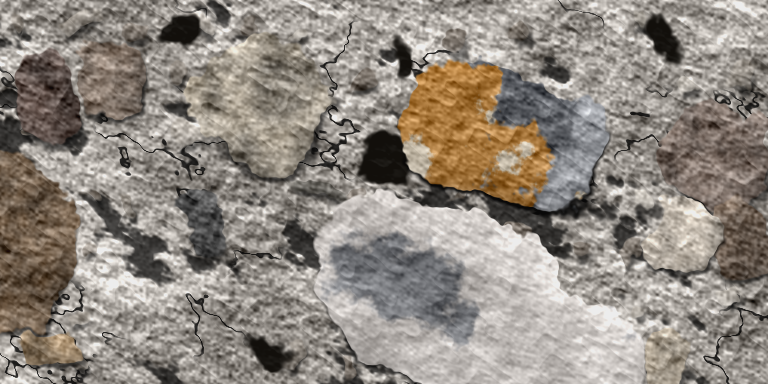
This texture is drawn by a Shadertoy shader. Its source:

```glsl
// Draws a sunlit rubble wall: crumbly grey mortar with embedded stones and dark cavities.

const vec2 SUN = vec2(-0.33, 0.94);       // direction towards the light
const float RELIEF = 4.3;                 // strength of the surface shading
const float GRAIN = 0.30;                 // strength of the sand grains
const float SHADOW_REACH = 0.022;
const float MORTAR_TONE = 0.65;
const float PEBBLE_GRID = 7.0;
const float PEBBLE_SHARE = 0.4;
const vec3 WARMTH = vec3(0.02, 0.0, -0.024);
const vec3 CAVITY = vec3(0.07, 0.06, 0.045);
const vec3 SLATE = vec3(0.34, 0.35, 0.37);
const vec3 BLUE_GREY = vec3(0.60, 0.61, 0.63);
const vec3 OCHRE = vec3(0.66, 0.47, 0.24);
const vec3 CREAM = vec3(0.78, 0.74, 0.67);
const vec3 CHALK = vec3(0.79, 0.77, 0.755);

// Stones: centre and radii, then colour and tilt
const int STONES = 11;
const vec4 STONE_BOX[STONES] = vec4[](
    vec4(0.13, 0.75, 0.09, 0.12), vec4(0.06, 0.36, 0.11, 0.20),
    vec4(0.14, 0.10, 0.085, 0.06), vec4(0.68, 0.74, 0.17, 0.17),
    vec4(0.31, 0.80, 0.08, 0.10), vec4(1.87, 0.60, 0.15, 0.13),
    vec4(1.93, 0.38, 0.08, 0.12), vec4(0.53, 0.44, 0.045, 0.085),
    vec4(0.83, 0.50, 0.10, 0.025), vec4(1.76, 0.40, 0.10, 0.09),
    vec4(1.76, 0.06, 0.07, 0.08));
const vec4 STONE_TINT[STONES] = vec4[](
    vec4(0.34, 0.29, 0.27, 0.2), vec4(0.42, 0.35, 0.28, 0.1),
    vec4(0.56, 0.48, 0.38, 0.1), vec4(0.58, 0.55, 0.50, -0.5),
    vec4(0.47, 0.42, 0.38, 0.1), vec4(0.47, 0.42, 0.39, -0.3),
    vec4(0.45, 0.39, 0.34, 0.2), vec4(0.29, 0.29, 0.29, 0.5),
    vec4(0.34, 0.33, 0.31, -0.25), vec4(0.64, 0.61, 0.57, -0.3),
    vec4(0.66, 0.62, 0.56, 0.3));

// Cavities: centre and radii
const int CAVITIES = 5;
const vec4 CAVITY_BOX[CAVITIES] = vec4[](
    vec4(1.03, 0.565, 0.08, 0.055), vec4(0.46, 0.93, 0.04, 0.05),
    vec4(1.72, 0.89, 0.07, 0.03), vec4(1.06, 0.83, 0.025, 0.05),
    vec4(0.70, 0.09, 0.06, 0.025));

float hash(vec2 p) {
    vec3 q = fract(vec3(p.xyx) * 0.1031);
    q += dot(q, q.yzx + 33.33);
    return fract((q.x + q.y) * q.z);
}

float noise(vec2 p) {
    vec2 i = floor(p), f = fract(p);
    f = f * f * (3.0 - 2.0 * f);
    return mix(mix(hash(i), hash(i + vec2(1, 0)), f.x),
               mix(hash(i + vec2(0, 1)), hash(i + vec2(1, 1)), f.x), f.y);
}

float fbm(vec2 p) {
    float sum = 0.0, total = 0.0, amp = 0.5;
    for (int i = 0; i < 5; i++) {
        sum += amp * noise(p);
        total += amp;
        amp *= 0.6;
        p = mat2(1.6, 1.2, -1.2, 1.6) * p + 17.3;
    }
    return sum / total;
}

mat2 turn(float a) {
    return mat2(cos(a), -sin(a), sin(a), cos(a));
}

// Crumbly surface, drawn out along the falling diagonal
float height(vec2 p) {
    vec2 q = turn(-0.6) * p * vec2(0.75, 1.15) + 20.0;
    return fbm(q * 7.0) + 0.1 * (1.0 - abs(2.0 * noise(q * 30.0) - 1.0));
}

// Depth inside a blocky oval, positive within
float blockDepth(vec2 p, vec4 box, float tilt) {
    vec2 q = abs(turn(tilt) * (p - box.xy) / box.zw);
    return (1.0 - pow(q.x * q.x * q.x + q.y * q.y * q.y + 1e-6, 1.0 / 3.0)) * min(box.z, box.w);
}

// Lays a stone over the wall with a cast shadow and a lit rim
void setStone(inout vec3 wall, vec2 p, vec4 box, float tilt, vec3 face, float shade) {
    float depth = blockDepth(p, box, tilt);
    float sunward = blockDepth(p + SUN * SHADOW_REACH, box, tilt);
    wall *= 1.0 - shade * smoothstep(-0.005, 0.012, sunward);
    face *= 1.0 + 9.0 * (depth - sunward) * exp(-25.0 * max(depth, 0.0));
    wall = mix(wall, face, smoothstep(-0.003, 0.003, depth));
}

void mainImage(out vec4 fragColor, in vec2 fragCoord) {
    vec2 p = fragCoord / iResolution.y;
    vec2 warped = p + 0.17 * (vec2(fbm(p * 5.0 + 3.0), fbm(p * 5.0 + 41.0)) - 0.5);
    float surface = height(p);
    float light = RELIEF * (surface - height(p + SUN * 0.006));
    float grain = GRAIN * (noise(p * 125.0) - 0.5);
    float patches = fbm(p * 9.0 + 60.0);

    // Mortar with soot, pits and cracks
    float soot = exp(-14.0 * dot(p - vec2(0.66, 0.22), p - vec2(0.66, 0.22)));
    float tone = MORTAR_TONE + 0.5 * (fbm(p * 3.0 + 7.0) - 0.5) - 0.17 * soot;
    vec3 wall = tone + WARMTH + light + grain;
    wall *= mix(0.32, 1.0, smoothstep(0.36, 0.45, surface));
    float crack = abs(fbm(turn(-0.5) * p * vec2(4.0, 6.0) + 30.0) - 0.5);
    float cracked = smoothstep(0.45, 0.65, noise(p * 6.0 + 11.0));
    wall *= 1.0 - 0.8 * cracked * (1.0 - smoothstep(0.004, 0.016, crack));

    // Scattered pebbles
    vec2 cell = floor(warped * PEBBLE_GRID);
    float pick = hash(cell + 5.0);
    if (pick < PEBBLE_SHARE) {
        vec2 jitter = vec2(hash(cell + 21.0), hash(cell + 37.0)) - 0.5;
        vec2 radii = mix(vec2(0.12, 0.09), vec2(0.25, 0.19), hash(cell + 53.0));
        vec3 pebble = mix(vec3(0.40, 0.37, 0.34), vec3(0.70, 0.68, 0.65), hash(cell + 71.0));
        setStone(wall, warped, vec4(cell + 0.5 + 0.3 * jitter, radii) / PEBBLE_GRID,
                 3.0 * jitter.x - 0.5, pebble + 0.8 * light + 0.7 * grain, 0.55);
    }

    // Embedded stones
    for (int i = 0; i < STONES; i++) {
        float mottle = 0.4 + 1.2 * fbm(p * 11.0 + 13.0 * float(i));
        vec3 face = STONE_TINT[i].rgb * mottle + 0.75 * light + 0.6 * grain;
        setStone(wall, warped, STONE_BOX[i], STONE_TINT[i].a, face, 0.6);
    }
    for (int i = 0; i < CAVITIES; i++) {
        float depth = blockDepth(warped, CAVITY_BOX[i], -0.3);
        wall = mix(wall, CAVITY + 0.2 * max(light, 0.0), smoothstep(-0.006, 0.008, depth));
    }

    // Chalky boulder with a dark weathered patch
    vec2 s = turn(-0.5) * (p - vec2(1.07, 0.28)) / vec2(0.24, 0.14);
    float stain = smoothstep(0.35, 0.62, exp(-dot(s, s)) + 1.5 * (patches - 0.5));
    vec3 chalk = mix(CHALK, SLATE + 0.05, 0.9 * stain) + 0.4 * (patches - 0.5);
    setStone(wall, warped, vec4(1.25, 0.16, 0.46, 0.22), -0.5, chalk + 0.55 * light + 0.3 * grain, 0.7);

    // Blue-grey boulder with an ochre flank
    vec3 blue = mix(SLATE, BLUE_GREY, smoothstep(0.36, 0.66, patches));
    float flank = 1.2 + 0.42 * (0.85 - p.y) - p.x + 0.7 * (fbm(p * 8.0 + 90.0) - 0.5);
    vec3 rust = mix(OCHRE, CREAM, smoothstep(0.50, 0.62, fbm(p * 12.0 + 25.0)));
    blue = mix(blue, rust, smoothstep(-0.02, 0.03, flank));
    setStone(wall, warped, vec4(1.31, 0.65, 0.25, 0.18), -0.4, blue + 0.75 * light + 0.4 * grain, 0.88);

    fragColor = vec4(clamp(wall, 0.03, 0.93), 1.0);
}
```
